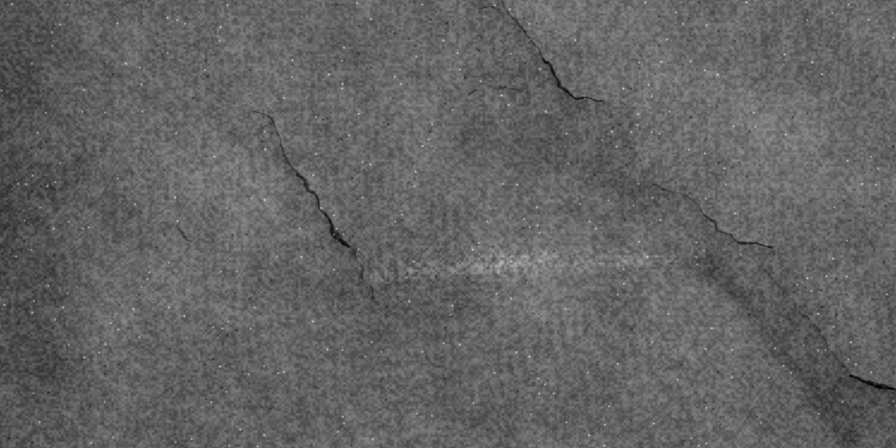
Reproduce this texture procedurally as a Shadertoy shader.

```glsl
// Weathered dark slate: a grainy grey slab with cloudy stains and a pale vein.
// Stains are soft bands plus fbm; broken ledges are noise-warped segments
// that carry a thin dark crack, a shadow on the low side and a lit rim.

const vec3 STONE = vec3(0.393, 0.391, 0.396);
const vec3 WARM_TINT = vec3(0.010, 0.0, -0.006);
const float CLOUD_CONTRAST = 0.20;
const float GRAIN_CONTRAST = 0.15;
const float VEIN_LIGHT = 0.085;
const float CRACK_DARK = 0.25;
const float SHADOW_DARK = 0.085;
const float SHADOW_WIDTH = 0.030;
const float CRACK_WIDTH = 0.0032;
const float SPECK_CELLS = 62.0;

// Ledges run downhill from xy to zw; the shadow falls on their lower left.
const int LEDGES = 12;
const vec4 LEDGE[LEDGES] = vec4[](
    vec4(1.12, 1.01, 1.21, 0.86), vec4(1.21, 0.86, 1.29, 0.785),
    vec4(1.29, 0.785, 1.355, 0.775), vec4(1.355, 0.775, 1.45, 0.59),
    vec4(1.45, 0.59, 1.56, 0.56), vec4(1.56, 0.56, 1.65, 0.45),
    vec4(1.65, 0.45, 1.725, 0.447), vec4(1.71, 0.39, 1.91, 0.165),
    vec4(1.91, 0.165, 2.03, 0.10), vec4(0.61, 0.74, 0.665, 0.62),
    vec4(0.665, 0.62, 0.775, 0.45), vec4(0.775, 0.45, 0.84, 0.33));
const float LEDGE_DEPTH[LEDGES] = float[](
    0.55, 1.0, 0.9, 0.2, 0.4, 0.55, 0.9, 0.3, 1.0, 0.5, 0.9, 0.45);

// Hairline cracks without a step.
const int HAIRS = 7;
const vec4 HAIR[HAIRS] = vec4[](
    vec4(1.01, 0.93, 1.08, 0.89), vec4(1.05, 0.79, 1.13, 0.805),
    vec4(1.13, 0.805, 1.22, 0.775), vec4(0.46, 0.81, 0.61, 0.74),
    vec4(0.585, 0.715, 0.625, 0.735), vec4(0.25, 0.53, 0.42, 0.48),
    vec4(1.08, 0.98, 1.13, 0.975));

float hash(vec2 p) {
    return fract(sin(dot(p, vec2(127.1, 311.7))) * 43758.5453);
}

float noise(vec2 p) {
    vec2 i = floor(p), f = fract(p);
    f = f * f * (3.0 - 2.0 * f);
    return mix(mix(hash(i), hash(i + vec2(1, 0)), f.x),
               mix(hash(i + vec2(0, 1)), hash(i + vec2(1, 1)), f.x), f.y);
}

float fbm(vec2 p) {
    float sum = 0.0, amp = 0.5;
    for (int i = 0; i < 5; i++) {
        sum += amp * noise(p);
        p = mat2(1.6, 1.2, -1.2, 1.6) * p + 7.3;
        amp *= 0.5;
    }
    return sum / 0.97;
}

// Returns distance, signed offset from the line, and overshoot past the ends.
vec3 segment(vec2 p, vec4 s) {
    vec2 pa = p - s.xy, ba = s.zw - s.xy;
    float len = length(ba), t = dot(pa, ba) / (len * len);
    float h = clamp(t, 0.0, 1.0);
    return vec3(length(pa - ba * h), (ba.x * pa.y - ba.y * pa.x) / len, abs(t - h) * len);
}

// Soft stroke with a gaussian profile.
float band(vec2 p, vec4 s, float width) {
    float d = segment(p, s).x / width;
    return exp(-d * d);
}

void mainImage(out vec4 fragColor, in vec2 fragCoord) {
    vec2 p = fragCoord / iResolution.y;
    float px = 1.0 / iResolution.y;

    // Ragged coordinates for ledges and stains
    vec2 wobble = vec2(fbm(p * 9.0), fbm(p * 9.0 + 31.0)) - 0.5;
    vec2 chip = vec2(noise(p * 45.0), noise(p * 45.0 + 17.0)) - 0.5;
    vec2 q = p + 0.045 * wobble + 0.010 * chip;
    vec2 soft = p + 0.16 * wobble;

    // Cloudy stains, faint vertical streaks and broad light and dark zones
    float cloud = fbm(p * 3.2 + 4.0) - 0.5;
    float mottle = fbm(p * 17.0 + 11.0) - 0.5;
    float streak = noise(p * vec2(28.0, 3.0)) - 0.5;
    float tone = CLOUD_CONTRAST * (0.6 * cloud + 0.5 * mottle) + 0.022 * streak;
    tone -= 0.065 * band(soft, vec4(0.0, 1.0, 0.06, 0.25), 0.17);
    tone -= 0.045 * band(soft, vec4(1.08, 0.70, 1.36, 0.58), 0.06);
    tone -= 0.030 * band(soft, vec4(1.15, 0.85, 1.62, 0.45), 0.09);
    tone -= 0.085 * band(q, vec4(1.59, 0.41, 1.90, 0.03), 0.030);
    tone -= 0.040 * band(soft, vec4(1.72, 0.34, 2.0, 0.08), 0.07);
    tone -= 0.025 * band(soft, vec4(0.85, 0.33, 1.0, 0.15), 0.10);
    tone += 0.030 * band(soft, vec4(1.08, 0.62, 1.20, 0.46), 0.12);
    tone += 0.035 * band(soft, vec4(0.36, 0.68, 0.66, 0.50), 0.07);
    tone += 0.025 * band(soft, vec4(1.4, 0.95, 1.75, 0.60), 0.18);

    // Grain at two sizes, then the crumbly pale vein
    float fine = noise(p * 187.0) - 0.5;
    float coarse = noise(mat2(0.8, 0.6, -0.6, 0.8) * p * 105.0) - 0.5;
    float grain = fine + 0.6 * coarse;
    tone += GRAIN_CONTRAST * grain;
    float vein = band(q, vec4(0.86, 0.395, 1.10, 0.41), 0.026)
               + band(q, vec4(1.10, 0.41, 1.50, 0.42), 0.020);
    tone += VEIN_LIGHT * min(vein, 1.1) * (0.65 + grain + 1.5 * mottle);

    // Ledges: crack line, one-sided shadow and lit rim
    float crack = 0.0, shadow = 0.0, rim = 0.0;
    float breakup = smoothstep(0.2, 0.65, noise(p * 24.0 + 5.0));
    for (int i = 0; i < LEDGES; i++) {
        vec3 s = segment(q, LEDGE[i]);
        float depth = LEDGE_DEPTH[i];
        float width = CRACK_WIDTH * (0.4 + depth * (0.4 + 0.6 * breakup));
        float low = smoothstep(-0.003 - s.z, 0.003 + s.z, -s.y);
        crack = max(crack, depth * (1.0 - smoothstep(width - px, width + px, s.x)));
        shadow = max(shadow, (0.4 + 0.6 * depth) * low * exp(-s.x / SHADOW_WIDTH));
        rim = max(rim, depth * (1.0 - low) * exp(-s.x / 0.008));
    }
    for (int i = 0; i < HAIRS; i++) {
        float d = segment(q, HAIR[i]).x;
        crack = max(crack, 0.55 * breakup * (1.0 - smoothstep(0.0, 0.0015 + px, d)));
    }
    tone += 0.035 * rim - SHADOW_DARK * shadow - CRACK_DARK * crack;

    // Scattered mineral specks, with some dark pits
    vec2 cell = floor(p * SPECK_CELLS);
    vec2 center = 0.2 + 0.6 * vec2(hash(cell + 3.0), hash(cell + 9.0));
    float pick = hash(cell + 21.0);
    float dotMask = 1.0 - smoothstep(0.0, 0.0022 + px, length(fract(p * SPECK_CELLS) - center) / SPECK_CELLS);
    tone += dotMask * (0.30 * step(0.95, pick) - 0.14 * step(pick, 0.05));

    vec3 color = STONE + tone + WARM_TINT * (fbm(p * 2.3 + 40.0) - 0.4);
    fragColor = vec4(clamp(color, 0.0, 1.0), 1.0);
}
```
